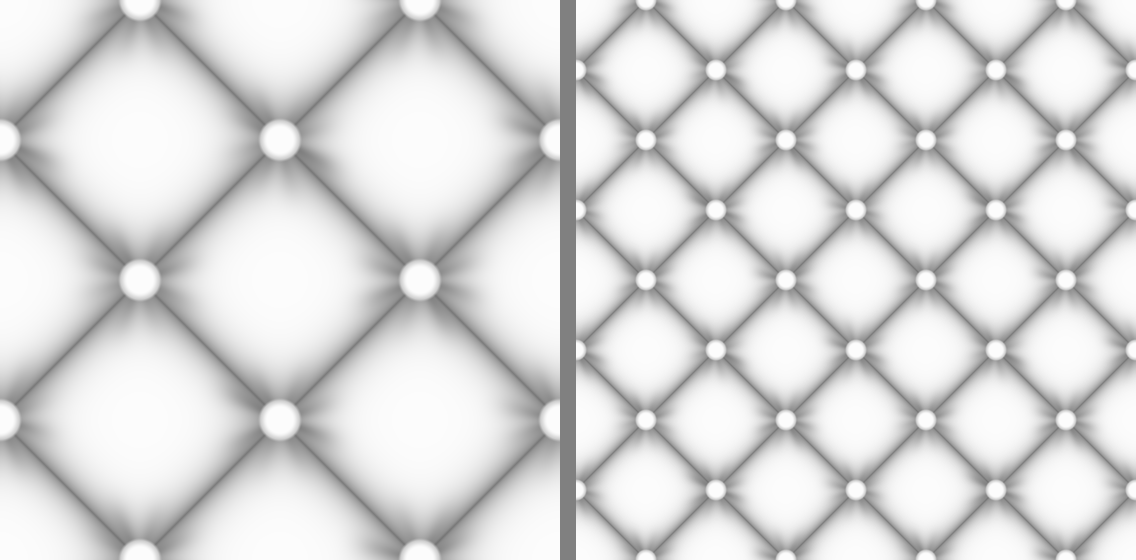
Left, the tile; right, the same tile 2 across and 2 down.
A WebGL 1 fragment shader for this pattern:

```glsl
precision highp float;
// Tufted padding: diagonal seams, round buttons and soft radial folds, in greys.

#define REPEATS 2.0        // button columns and rows per canvas
#define BUTTON_RADIUS 0.037
#define SEAM_SPREAD 0.072  // falloff of seam shade, in cells
#define SEAM_WIDEN 0.035   // extra falloff beside a button
#define SEAM_DEPTH 0.85
#define FOLD_DEPTH 0.80
#define FOLD_REACH 0.092
#define FOLD_SHARPNESS 38.0
#define LINE_WIDTH 0.0028
#define DARK_TONE 0.46
#define LIGHT_TONE 0.99

uniform vec2 u_resolution;

float hash(vec3 p) {
  return fract(sin(dot(p, vec3(12.99, 78.23, 37.72))) * 4375.85);
}

// Lets light through between eight folds that fan out from one button.
float foldLight(vec2 offset, vec2 id) {
  float r = length(offset);
  vec2 dir = offset / max(r, 0.0001);
  float light = 1.0;
  for (int i = 0; i < 8; i++) {
    float k = float(i);
    float angle = (k + 0.5) * 0.785398;
    float strength = 0.68 + 0.22 * cos(2.0 * angle + 0.8);
    strength *= 0.5 + 0.7 * hash(vec3(id, k));
    angle += 0.32 * (hash(vec3(id, k + 20.0)) - 0.5);
    float reach = FOLD_REACH * (0.8 + 0.4 * hash(vec3(id, k + 40.0)));
    float lobe = exp(FOLD_SHARPNESS * (dot(dir, vec2(cos(angle), sin(angle))) - 1.0));
    light *= 1.0 - FOLD_DEPTH * strength * lobe * exp(-r * r / (reach * reach));
  }
  // Fade out before the neighbouring button takes over
  return mix(light, 1.0, smoothstep(0.08, 0.165, r));
}

void main() {
  vec2 p = gl_FragCoord.xy / u_resolution;
  float pixel = 1.0 / min(u_resolution.x, u_resolution.y);

  // Diagonal grid: seams on whole numbers, buttons where they cross
  vec2 grid = REPEATS * vec2(p.x + p.y, p.x - p.y) - 0.5;
  vec2 node = floor(grid + 0.5);
  vec2 seam = abs(grid - node);
  vec2 center = vec2(node.x + node.y + 1.0, node.x - node.y) / (2.0 * REPEATS);
  vec2 id = mod(floor(center * 2.0 * REPEATS + 0.5), 2.0 * REPEATS);
  vec2 offset = p - center;
  float r = length(offset);

  // Valleys along the seams, broader near buttons
  float spread = SEAM_SPREAD + SEAM_WIDEN * exp(-r * r / 0.01);
  vec2 valley = 1.0 - SEAM_DEPTH * exp(-seam / spread);
  float light = valley.x * valley.y * foldLight(offset, id);
  float tone = mix(DARK_TONE, LIGHT_TONE, light);

  // Fine stitched crease
  float crease = min(seam.x, seam.y) / (REPEATS * 1.41421);
  tone -= 0.05 * (1.0 - smoothstep(0.0, LINE_WIDTH + pixel, crease));

  // Domed button with a shaded rim
  float dome = LIGHT_TONE - 0.22 * smoothstep(0.6, 1.05, r / BUTTON_RADIUS);
  float soft = pixel + 0.0015;
  tone = mix(dome, tone, smoothstep(BUTTON_RADIUS - soft, BUTTON_RADIUS + soft, r));

  gl_FragColor = vec4(vec3(tone), 1.0);
}
```
